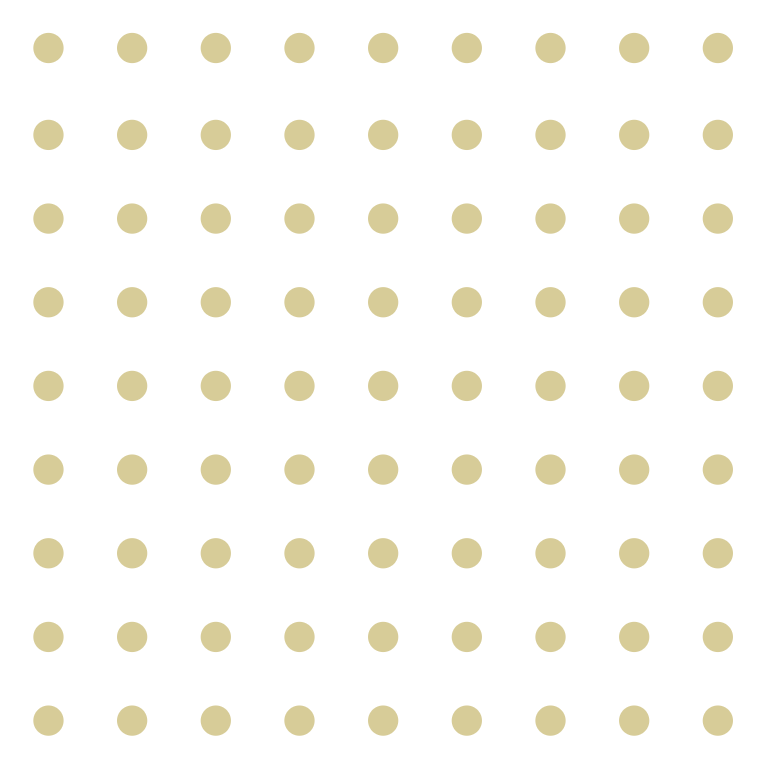
This pattern is drawn by a Shadertoy shader. Its source:

```glsl
// Nine by nine grid of sand-coloured dots on white, with the top row raised slightly.
void mainImage(out vec4 fragColor, in vec2 fragCoord) {
    vec2 uv = fragCoord / iResolution.xy;
    vec2 firstDot = vec2(0.0631, 0.0617);
    float spacing = 0.10895;

    // Nearest dot, limited to the grid
    vec2 cell = clamp(round((uv - firstDot) / spacing), 0.0, 8.0);
    vec2 center = firstDot + cell * spacing;
    center.y += 0.0042 * step(7.5, cell.y);

    // Disc with an edge one pixel wide
    float dist = length(uv - center) - 0.0197;
    float pixel = 1.0 / min(iResolution.x, iResolution.y);
    float coverage = clamp(0.5 - dist / pixel, 0.0, 1.0);

    vec3 sand = vec3(0.843, 0.800, 0.596);
    fragColor = vec4(mix(vec3(1.0), sand, coverage), 1.0);
}
```
